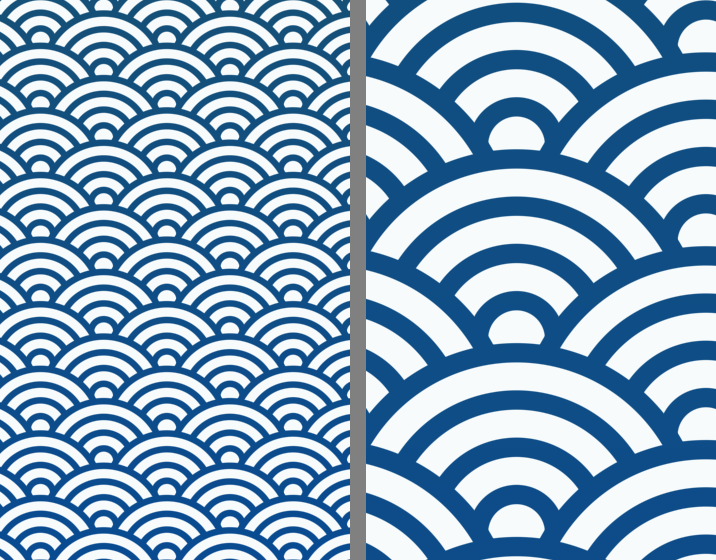
Left, the full canvas; right, a detail of the centre.
Write a Shadertoy shader that draws this pattern.

```glsl
#define PERIOD 0.3608
#define ROW_PITCH 0.0923
#define RADIUS 0.1804
#define RING_STEP 0.0450
#define LINE_WIDTH 0.0184
#define RING_COUNT 4.0
#define FIRST_CENTER vec2(0.2963, -0.0866)
#define EDGE_PIXELS 0.85
#define PAPER vec3(0.968, 0.984, 0.984)
#define INK_TOP vec3(0.080, 0.312, 0.468)
#define INK_BOTTOM vec3(0.035, 0.292, 0.570)

// Offset from the nearest shell center in a row; odd rows shift half a period.
vec2 shellOffset(vec2 p, float row) {
    vec2 q = p - FIRST_CENTER - vec2(0.5 * PERIOD * mod(row, 2.0), row * ROW_PITCH);
    q.x -= PERIOD * round(q.x / PERIOD);
    return q;
}

// Signed distance to the nearest concentric line, given depth inside the rim.
float ringDistance(float depth) {
    float d = depth - 0.5 * LINE_WIDTH;
    float ring = clamp(round(d / RING_STEP), 0.0, RING_COUNT - 1.0);
    return abs(d - ring * RING_STEP) - 0.5 * LINE_WIDTH;
}

void mainImage(out vec4 fragColor, in vec2 fragCoord) {
    vec2 p = fragCoord / iResolution.x;
    float edge = EDGE_PIXELS / iResolution.x;

    // Lower rows overlap the ones above, so paint from the back forward.
    float frontRow = floor((p.y - RADIUS - FIRST_CENTER.y) / ROW_PITCH);
    float ink = 0.0;
    for (int i = 4; i >= 0; i--) {
        float depth = RADIUS - length(shellOffset(p, frontRow + float(i)));
        float line = 1.0 - smoothstep(-edge, edge, ringDistance(depth));
        float inside = smoothstep(-edge, edge, depth);
        // Past the rim the line is solid, so coverage fades only once.
        line = depth < 0.5 * LINE_WIDTH ? 1.0 : line;
        ink = mix(ink, line, inside);
    }

    // Ink deepens toward the bottom of the canvas.
    vec3 inkColor = mix(INK_BOTTOM, INK_TOP, fragCoord.y / iResolution.y);
    fragColor = vec4(mix(PAPER, inkColor, ink), 1.0);
}
```
